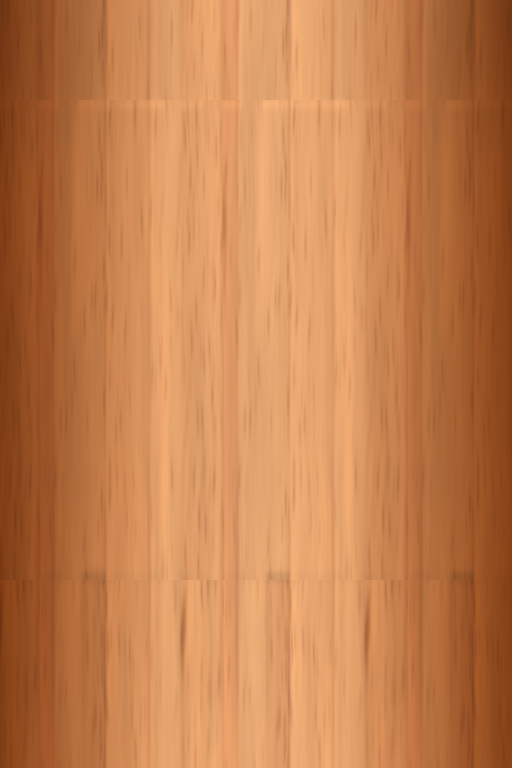
Reproduce this texture procedurally as a Shadertoy shader.

```glsl
// Polished wood strips running upward, lit along a broad central band.
// A repeating set of strips gets sine-warped streaks and cellular pores,
// then a parabolic light falloff darkens the left and right sides.

const vec3 CENTRE_COLOR = vec3(0.925, 0.670, 0.465);
const vec3 EDGE_COLOR = vec3(0.510, 0.245, 0.085);
const vec3 PORE_TINT = vec3(0.76, 0.66, 0.57);
const float PANEL_WIDTH = 0.3594;
const float PANEL_START = 0.0742;
const float ROW_HEIGHT = 0.625;
const float ROW_START = 0.245;
const float STREAK_STRENGTH = 0.085;
const float PORE_STRENGTH = 0.48;
const vec2 PORE_CELLS = vec2(46.0, 15.0);
const int STRIPS = 5;
const float STRIP_LEFT[5] = float[](0.0, 0.087, 0.370, 0.609, 0.783);
const vec3 STRIP_TINT[5] = vec3[](
    vec3(0.96, 0.91, 0.88), vec3(0.97, 0.97, 0.96), vec3(1.01, 1.01, 1.00),
    vec3(1.03, 1.05, 1.06), vec3(1.00, 0.99, 0.97));

float hash(vec2 p) {
    vec3 q = fract(p.xyx * vec3(0.1031, 0.1030, 0.0973));
    q += dot(q, q.yzx + 33.33);
    return fract((q.x + q.y) * q.z);
}

float valueNoise(vec2 p) {
    vec2 cell = floor(p), f = fract(p);
    f = f * f * (3.0 - 2.0 * f);
    return mix(mix(hash(cell), hash(cell + vec2(1, 0)), f.x),
               mix(hash(cell + vec2(0, 1)), hash(cell + vec2(1, 1)), f.x), f.y);
}

// Soft vertical line of the given half width
float line(float x, float centre, float halfWidth) {
    float d = (x - centre) / halfWidth;
    return exp(-d * d);
}

// Long streaks from fine to broad, centred on zero
float streaks(vec2 p) {
    float sum = 0.0, weight = 0.5;
    vec2 scale = vec2(13.0, 1.2);
    for (int i = 0; i < 4; i++) {
        sum += weight * (valueNoise(p * scale + float(i) * 17.0) - 0.5);
        scale *= vec2(1.9, 2.0);
        weight *= 0.78;
    }
    return sum;
}

// Thin dark pores: nearest elongated cellular point of random strength
float pores(vec2 p, float density) {
    vec2 q = p * PORE_CELLS, cell = floor(q);
    float dark = 0.0;
    for (int j = -1; j <= 1; j++) {
        for (int i = -1; i <= 1; i++) {
            vec2 id = cell + vec2(i, j);
            vec2 point = id + vec2(hash(id + 3.1), hash(id + 7.7));
            vec2 d = (q - point) / vec2(0.34, 0.55);
            float strength = smoothstep(1.0 - density, 1.15, hash(id + 19.3));
            dark = max(dark, strength * exp(-dot(d, d)));
        }
    }
    return dark;
}

void mainImage(out vec4 fragColor, in vec2 fragCoord) {
    vec2 uv = fragCoord / iResolution.xy;
    float pixel = 1.0 / (iResolution.x * PANEL_WIDTH);

    // Panel and row coordinates
    float panelX = (uv.x - PANEL_START) / PANEL_WIDTH;
    float rowY = (uv.y - ROW_START) / ROW_HEIGHT;
    float u = fract(panelX), v = fract(rowY), row = floor(rowY);
    float lowerRow = 1.0 - smoothstep(-0.004, 0.004, uv.y - ROW_START);

    // Strip tints and the seams between them
    vec3 tint = STRIP_TINT[STRIPS - 1];
    float seam = 0.0, glint = 0.0;
    for (int i = 0; i < STRIPS; i++) {
        float d = u - STRIP_LEFT[i];
        tint = mix(tint, STRIP_TINT[i], smoothstep(-pixel, pixel, d));
        d -= floor(d + 0.5);
        float wear = valueNoise(vec2(float(i) * 9.0, uv.y * 7.0));
        seam += line(d, -0.004, 0.011) * (0.35 + 0.65 * wear);
        glint += line(d, 0.018, 0.012) * wear;
    }

    // Grain, gently warped by layered sines
    float warp = 0.004 * sin(uv.y * 21.0 + u * 9.0) + 0.002 * sin(uv.y * 53.0 + u * 23.0);
    vec2 grain = vec2(u + warp, rowY + row * 5.0 + 20.0);
    float fiber = streaks(grain);
    float poreBand = line(u, 0.355, 0.055) + 0.5 * line(u, 0.92, 0.08);
    float pore = pores(grain, 0.28 + 0.45 * poreBand);

    // Darker inserts and cracks in the lowest row
    float insert = smoothstep(0.235, 0.245, u) - smoothstep(0.365, 0.375, u);
    float crack = line(u, 0.795 + 0.01 * sin(uv.y * 30.0), 0.013)
                * line(uv.y, 0.18, 0.055);
    float sideCrack = line(u, 0.012, 0.014) * line(uv.y, 0.71, 0.045);

    // Butt joints: a dim foot above and a pale cap below
    float strip = hash(vec2(floor(u * 9.0), row + 11.0));
    float foot = line(uv.y, ROW_START + 0.004, 0.008) * (0.25 * strip + 0.8 * insert);
    float cap = line(uv.y, ROW_START + ROW_HEIGHT - 0.006, 0.007)
              * smoothstep(0.45, 0.9, strip + 0.5 * line(u, 0.67, 0.07));

    // Light across the width, with slightly dim upper corners
    float side = abs(uv.x - 0.5) * 2.0;
    float light = 1.0 - side * side;
    vec3 color = mix(EDGE_COLOR, CENTRE_COLOR, light);
    color -= vec3(0.0, 0.022, 0.032) * 4.0 * light * (1.0 - light);
    color *= 1.0 - 0.13 * side * side * smoothstep(0.72, 1.0, uv.y);

    // Combine surface detail
    color *= tint * (1.0 + 1.6 * STREAK_STRENGTH * fiber);
    color *= 1.0 - vec3(0.07, 0.10, 0.12) * (seam + 0.7 * insert * lowerRow);
    color *= 1.0 + 0.035 * glint + 0.05 * cap - 0.10 * foot;
    float dark = clamp(PORE_STRENGTH * pore + 0.75 * crack + 0.6 * sideCrack, 0.0, 1.0);
    color *= mix(vec3(1.0), PORE_TINT, dark);
    fragColor = vec4(clamp(color, 0.0, 1.0), 1.0);
}
```
